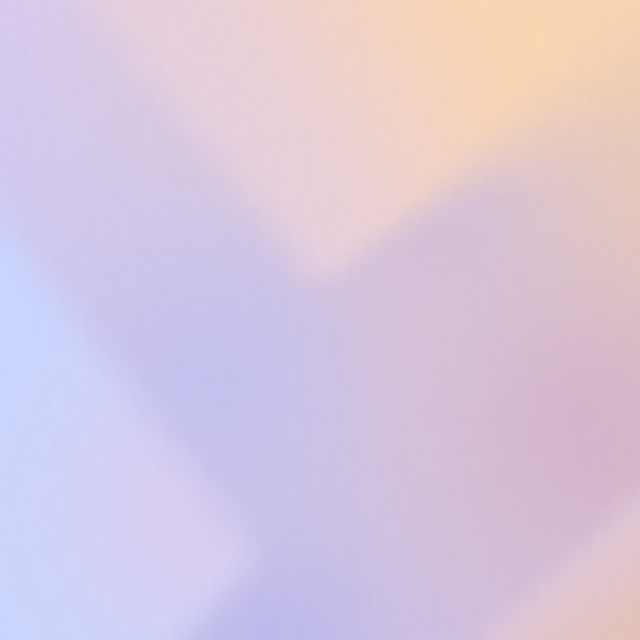
Write a three.js fragment shader that draws this background.

```glsl
varying vec2 vUv;

// Band colours at the canvas corners
const vec3 BAND_TOP_LEFT = vec3(0.84, 0.79, 0.93);
const vec3 BAND_TOP_RIGHT = vec3(0.93, 0.80, 0.69);
const vec3 BAND_LOW_LEFT = vec3(0.78, 0.78, 0.96);
const vec3 BAND_LOW_RIGHT = vec3(0.83, 0.74, 0.84);

// Glow colours
const vec3 PERIWINKLE = vec3(0.76, 0.755, 0.945);
const vec3 MAUVE = vec3(0.82, 0.74, 0.85);
const vec3 ORCHID = vec3(0.85, 0.765, 0.86);
const vec3 ROSE = vec3(0.82, 0.69, 0.79);
const vec3 INDIGO = vec3(0.73, 0.72, 0.92);

// Panel colours
const vec3 BLUSH = vec3(0.905, 0.815, 0.865);
const vec3 PEACH = vec3(0.98, 0.835, 0.70);
const vec3 ICE = vec3(0.785, 0.84, 1.0);
const vec3 LILAC = vec3(0.85, 0.805, 0.94);
const vec3 PINK = vec3(0.88, 0.78, 0.84);
const vec3 SAND = vec3(0.89, 0.76, 0.73);

// Panel corners
const vec2 UPPER_START = vec2(0.143, 1.0);
const vec2 UPPER_TIP = vec2(0.50, 0.557);
const vec2 UPPER_END = vec2(0.81, 0.785);
const vec2 LEFT_START = vec2(0.0, 0.648);
const vec2 LEFT_TIP = vec2(0.404, 0.128);
const vec2 LEFT_END = vec2(0.28, 0.0);
const vec2 RIGHT_START = vec2(1.0, 0.225);
const vec2 RIGHT_END = vec2(0.755, 0.0);

const float EDGE_SOFTNESS = 0.05;
const float GRAIN_SCALE = 80.0;
const float GRAIN_STRENGTH = 0.008;

float hash(vec2 p) {
  return fract(sin(dot(p, vec2(127.1, 311.7))) * 43758.5453);
}

float valueNoise(vec2 p) {
  vec2 cell = floor(p);
  vec2 f = fract(p);
  f = f * f * (3.0 - 2.0 * f);
  float low = mix(hash(cell), hash(cell + vec2(1.0, 0.0)), f.x);
  float high = mix(hash(cell + vec2(0.0, 1.0)), hash(cell + 1.0), f.x);
  return mix(low, high, f.y);
}

float glow(vec2 p, vec2 center, float radius) {
  vec2 d = (p - center) / radius;
  return exp(-dot(d, d));
}

// Signed distance to the line from a to b, positive on its left
float side(vec2 p, vec2 a, vec2 b) {
  return dot(p - a, normalize(vec2(a.y - b.y, b.x - a.x)));
}

float softEdge(float d, float width) {
  return smoothstep(-width, width, d);
}

vec3 bandColor(vec2 p) {
  vec3 low = mix(BAND_LOW_LEFT, BAND_LOW_RIGHT, p.x);
  vec3 high = mix(BAND_TOP_LEFT, BAND_TOP_RIGHT, p.x);
  vec3 color = mix(low, high, p.y);
  color = mix(color, PERIWINKLE, 0.8 * glow(p, vec2(0.34, 0.41), 0.26));
  color = mix(color, MAUVE, 0.7 * glow(p, vec2(0.69, 0.65), 0.17));
  color = mix(color, ORCHID, 0.5 * glow(p, vec2(0.72, 0.43), 0.17));
  color = mix(color, ROSE, 0.75 * glow(p, vec2(0.93, 0.33), 0.20));
  return mix(color, INDIGO, 0.85 * glow(p, vec2(0.43, -0.02), 0.16));
}

void main() {
  vec2 p = vUv;
  vec3 color = bandColor(p);

  // Upper panel, dissolving toward the right
  float fadeWidth = mix(0.035, 0.13, smoothstep(0.6, 1.0, p.x));
  float upper = softEdge(side(p, UPPER_START, UPPER_TIP), EDGE_SOFTNESS)
              * softEdge(side(p, UPPER_TIP, UPPER_END), fadeWidth);
  float warmth = smoothstep(0.60, 1.06, dot(p, vec2(0.75, 0.45)));
  color = mix(color, mix(BLUSH, PEACH, warmth), upper);

  // Lower left panel
  float left = softEdge(side(p, LEFT_TIP, LEFT_START), EDGE_SOFTNESS)
             * softEdge(side(p, LEFT_END, LEFT_TIP), 0.04);
  float lilacAmount = glow(p, vec2(0.33, 0.21), 0.27);
  color = mix(color, mix(ICE, LILAC, lilacAmount), left);

  // Lower right panel
  float rightDistance = side(p, RIGHT_START, RIGHT_END);
  vec3 rightColor = mix(PINK, SAND, smoothstep(-0.01, 0.16, rightDistance));
  color = mix(color, rightColor, softEdge(rightDistance, 0.035));

  // Faint mottled grain
  color += (valueNoise(p * vec2(1.3, 0.8) * GRAIN_SCALE) - 0.5) * GRAIN_STRENGTH;
  gl_FragColor = vec4(color, 1.0);
}
```
